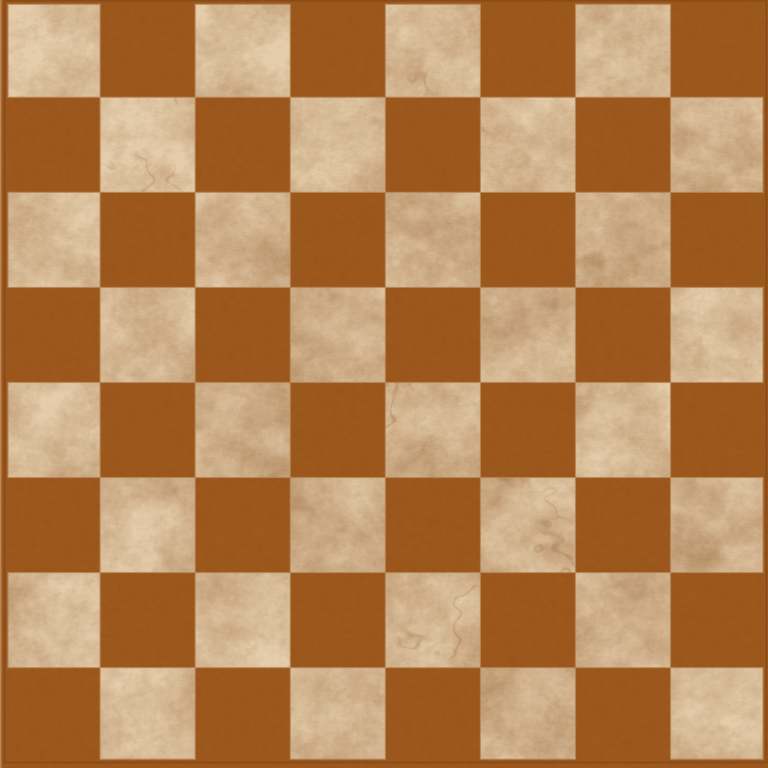
Write a three.js fragment shader that draws this pattern.

```glsl
#define CELL 0.1238
#define ORIGIN vec2(0.0065, 0.0068)
#define BOARD_MIN vec2(0.0104, 0.0115)
#define BOARD_MAX vec2(0.9935, 0.9945)
#define SOFT 0.0011
#define SEAM_WIDTH 0.0016
#define BROWN vec3(0.61, 0.34, 0.11)
#define SEAM vec3(0.72, 0.53, 0.34)
#define PARCHMENT_DARK vec3(0.75, 0.61, 0.455)
#define PARCHMENT_PALE vec3(0.88, 0.78, 0.645)
#define GRAIN 2.3
#define CREASE 0.45

varying vec2 vUv;

float hash(vec2 p) {
  return fract(sin(dot(p, vec2(127.1, 311.7))) * 43758.5453);
}

float noise(vec2 p) {
  vec2 i = floor(p);
  vec2 f = fract(p);
  f = f * f * (3.0 - 2.0 * f);
  return mix(mix(hash(i), hash(i + vec2(1.0, 0.0)), f.x),
             mix(hash(i + vec2(0.0, 1.0)), hash(i + 1.0), f.x), f.y);
}

// Layered noise, from broad stains down to fine grain
float mottle(vec2 p) {
  float sum = 0.0;
  float total = 0.0;
  float weight = 1.0;
  for (int i = 0; i < 6; i++) {
    sum += weight * noise(p);
    total += weight;
    weight *= 0.76;
    p = mat2(1.6, 1.2, -1.2, 1.6) * p + 17.3;
  }
  return sum / total;
}

// Short wrinkles, present only in a few cells
float crease(vec2 uv, vec2 cell) {
  vec2 warped = uv * 22.0 + 0.8 * vec2(noise(uv * 60.0), noise(uv * 60.0 + 31.0));
  float ridge = 1.0 - smoothstep(0.0, 0.07, abs(noise(warped) - 0.5));
  float patchMask = smoothstep(0.6, 0.8, noise(uv * 18.0 + 9.0));
  return ridge * patchMask * step(0.72, hash(cell + 4.0));
}

vec3 parchment(vec2 uv, vec2 cell) {
  float tone = 0.55 + GRAIN * (mottle(uv * vec2(11.0, 13.0)) - 0.5);
  tone += 0.14 * (hash(cell) - 0.5);
  // Wear is deeper right of the centre, paler toward the rim
  tone += 0.55 * (length(uv - vec2(0.62, 0.5)) - 0.38);
  tone -= CREASE * crease(uv, cell);
  return mix(PARCHMENT_DARK, PARCHMENT_PALE, clamp(tone, -0.4, 1.15));
}

void main() {
  vec2 grid = (vUv - ORIGIN) / CELL;
  vec2 cell = floor(grid);
  vec2 offset = abs(fract(grid) - 0.5);

  // Signed distance to the light squares, trimmed by the board
  float isLight = mod(cell.x + cell.y, 2.0);
  float square = (0.5 - max(offset.x, offset.y)) * CELL * (2.0 * isLight - 1.0);
  vec2 inset = min(vUv - BOARD_MIN, BOARD_MAX - vUv);
  float board = min(inset.x, inset.y);
  float edge = min(square, board);

  // Brown ground with a faint groove round the board
  float groove = 1.0 - smoothstep(0.0, 0.002, abs(board + 0.0045));
  vec3 color = BROWN * (1.0 - 0.14 * groove);
  color += 0.012 * (noise(vUv * 180.0) - 0.5);

  // Light squares and their thin seams
  color = mix(color, parchment(vUv, cell), smoothstep(-SOFT, SOFT, edge));
  float seam = 1.0 - smoothstep(0.0, SEAM_WIDTH, abs(edge));
  color = mix(color, SEAM, 0.7 * seam);

  // Pale sliver along the left rim
  color = mix(SEAM, color, smoothstep(0.0008, 0.003, vUv.x));

  gl_FragColor = vec4(color, 1.0);
}
```
